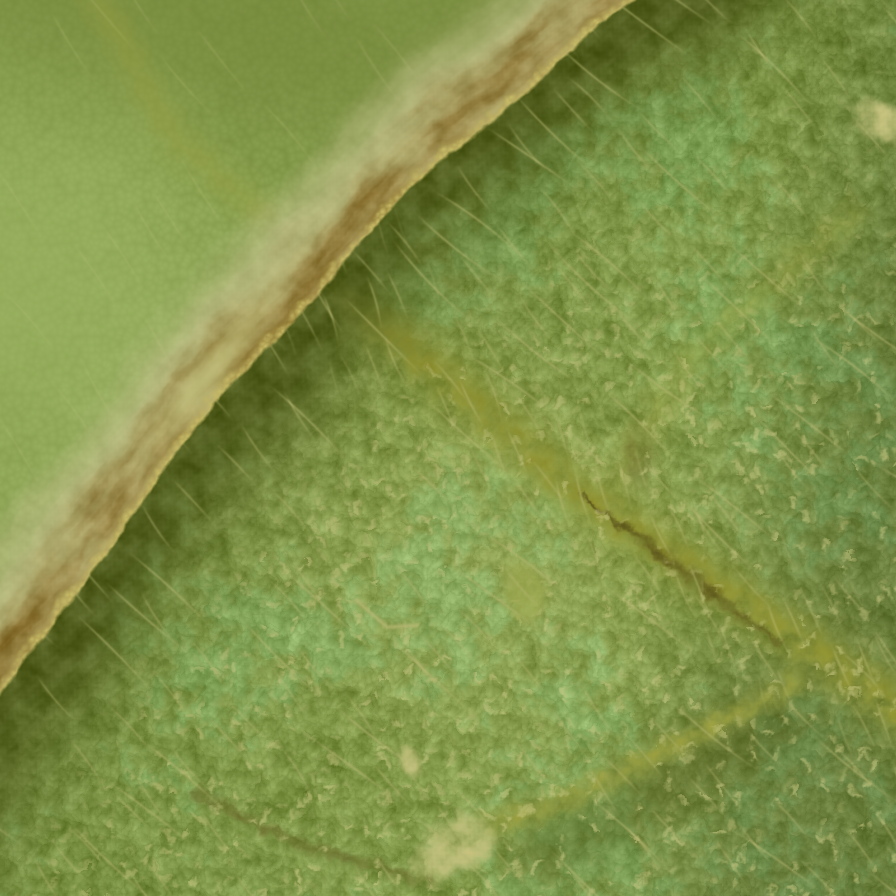
This texture is drawn by a Shadertoy shader. Its source:

```glsl
// Draws a hairy veined leaf, shaded by the pale curled rim of another leaf.
#define LEAF vec3(0.50, 0.595, 0.285)
#define UPPER vec3(0.53, 0.625, 0.31)
#define SHADOW vec3(0.30, 0.345, 0.10)
#define VEIN vec3(0.56, 0.58, 0.21)
#define CREASE vec3(0.37, 0.35, 0.11)
#define BROWN vec3(0.57, 0.48, 0.23)
#define PALE vec3(0.78, 0.78, 0.51)
#define RIM_WIDTH 0.085
#define SHADOW_REACH 0.088
#define SPECK_SCALE 70.0
#define HAIR_WIDTH 0.0016
#define MOTTLE 0.17

vec2 hash2(vec2 p) {
  vec3 q = fract(p.xyx * vec3(0.1031, 0.1030, 0.0973));
  q += dot(q, q.yzx + 33.33);
  return fract((q.xx + q.yz) * q.zy);
}

mat2 turn(float a) { return mat2(cos(a), -sin(a), sin(a), cos(a)); }

// Cellular noise: nearest distance and that cell's random value.
vec2 cells(vec2 p) {
  vec2 base = floor(p), best = vec2(9, 0);
  for (int k = 0; k < 9; k++) {
    vec2 id = base + vec2(k % 3 - 1, k / 3 - 1);
    float d = length(id + hash2(id) - p);
    if (d < best.x) best = vec2(d, hash2(id + 71.0).x);
  }
  return best;
}

// Layered, warped sines.
float waves(vec2 p) {
  float sum = 0.0, amp = 0.5;
  for (int i = 0; i < 5; i++) {
    p = turn(1.1) * p * 1.75 + 2.3;
    sum += amp * sin(p.x + 1.4 * sin(p.y));
    amp *= 0.62;
  }
  return sum;
}

float segment(vec2 p, vec2 a, vec2 b) {
  vec2 v = b - a;
  return length(p - a - v * clamp(dot(p - a, v) / dot(v, v), 0.0, 1.0));
}

float bent(vec2 p, vec2 a, vec2 b, vec2 c) {
  return min(segment(p, a, b), segment(p, b, c));
}

float glow(float d, float width) { return exp(-d * d / (width * width)); }

float spot(vec2 p, vec2 centre, vec2 size, float angle) {
  float d = length(turn(angle) * (p - centre) / size);
  return smoothstep(1.25, 0.5, d + 0.25 * waves(p * 40.0));
}

// One bent hair in each chosen cell of a rotated grid.
float hairs(vec2 p, float angle, vec2 grid, float share) {
  vec2 q = turn(angle) * p * grid;
  q.y += 0.37 * sin(floor(q.x) * 5.1);
  vec2 f = fract(q) - 0.5, h = hash2(floor(q) + 19.0), k = hash2(floor(q) + 47.0) - 0.5;
  float y = f.y - (h.x - 0.5) * 0.4 - f.x * (k.x * 0.7 + f.x * k.y);
  float ends = smoothstep(-0.5, -0.2, f.x) * smoothstep(0.5, 0.0, f.x);
  return glow(y / grid.y, HAIR_WIDTH) * ends * step(h.y, share);
}

vec3 lowerLeaf(vec2 p, float d) {
  float broad = waves(p * 7.0), fine = waves(p * 52.0), rough = waves(p.yx * 85.0);
  vec2 w = p + 0.005 * vec2(fine, rough), grain = cells(w * 130.0);
  float tissue = cells(w * 38.0).y - 0.5;
  vec3 col = LEAF + MOTTLE * (0.25 * broad + 0.3 * fine + 0.25 * rough + 0.25 * tissue
    + 0.5 * (0.45 - grain.x) + 0.2 * (grain.y - 0.5));
  col.rb += vec2(-0.05, 0.01) * smoothstep(0.0, 0.8, broad + 0.5 * fine);
  col += vec3(0.07, 0.05, 0.05) * glow(length(p - vec2(0.54, 0.38)), 0.27);
  col *= 1.0 - 0.16 * smoothstep(0.6, 0.9, p.x - 0.25 * p.y);

  // Veins: soft yellow bands with broken dark creases.
  vec2 fork = vec2(0.651, 0.447), joint = vec2(0.885, 0.236);
  float mid = bent(w, vec2(0.37, 0.685), fork, vec2(1.02, 0.20));
  float side = bent(w, joint, vec2(0.635, 0.107), vec2(0.55, 0.08));
  float branch = bent(w, vec2(0.69, 0.47), vec2(0.77, 0.60), vec2(0.95, 0.76));
  float trail = bent(w, vec2(0.22, 0.115), vec2(0.33, 0.06), vec2(0.48, 0.015));
  float under = segment(p, joint - vec2(0.03, 0.045), vec2(0.61, 0.05));
  float worn = 0.7 + 0.35 * fine;
  col = mix(col, SHADOW, 0.4 * glow(under, 0.045));
  col = mix(col, VEIN + 0.1 * rough * MOTTLE, worn * glow(mid, 0.022) + 0.2 * glow(mid, 0.05));
  col = mix(col, VEIN + 0.04, worn * (glow(side, 0.013) + 0.5 * glow(branch, 0.019)));
  float taper = 0.002 + 0.007 * glow(p.x - 0.77, 0.07);
  col = mix(col, CREASE, worn * glow(segment(w, fork, vec2(0.87, 0.28)), taper));
  col = mix(col, CREASE, 0.6 * worn * (glow(trail, 0.007) + glow(length((w - vec2(0.715, 0.49)) / vec2(1, 2)), 0.015)));

  // Pale flecks and blisters.
  vec2 speck = cells(turn(0.6) * (p + 0.007 * vec2(fine, rough)) * SPECK_SCALE);
  float dense = smoothstep(0.05, 0.2, -d) * (0.4 + 0.6 * smoothstep(0.85, 0.5, p.y));
  col = mix(col, PALE, 0.6 * dense * smoothstep(0.5, 0.05, speck.x) * smoothstep(0.45, 1.0, speck.y));
  col = mix(col, vec3(0.62, 0.66, 0.31), 0.7 * spot(p, vec2(0.587, 0.342), vec2(0.024, 0.042), 0.1));
  float scraps = spot(p, vec2(0.507, 0.054), vec2(0.053, 0.029), 0.5);
  scraps += spot(p, vec2(0.46, 0.15), vec2(0.012, 0.021), 0.3);
  scraps += spot(p, vec2(0.985, 0.865), vec2(0.042, 0.022), -0.6);
  col = mix(col, PALE - 0.03, (worn + 0.1) * scraps);

  // Shade below the rim, then hairs and a curled strand.
  float shade = glow(d, SHADOW_REACH) * (0.85 + 0.15 * waves(p * 9.0)) + 0.15 * exp(d * 6.0);
  col = mix(col, SHADOW + 0.06 * fine, clamp(shade, 0.0, 0.92));
  float strands = hairs(p, -0.7, vec2(7, 24), 0.4) + 0.8 * hairs(p + 0.37, -0.9, vec2(13, 35), 0.35);
  strands += hairs(p, -1.2, vec2(14, 40), 0.7) * glow(mid, 0.08);
  strands += 1.6 * glow(bent(p, vec2(0.398, 0.33), vec2(0.432, 0.3), vec2(0.465, 0.302)), 0.0025);
  return mix(col, PALE - 0.06, min(0.42 * strands, 0.85));
}

vec3 upperLeaf(vec2 p, float d, float along) {
  vec2 grain = cells(p * 125.0);
  float fine = waves(p * 60.0);
  vec3 col = UPPER + 0.03 * waves(p * 6.0) + 0.08 * (0.45 - grain.x) + 0.02 * fine;
  col = mix(col, vec3(0.60, 0.695, 0.375), 0.75 * glow(length(p - vec2(0.0, 0.68)), 0.3));
  col = mix(col, vec3(0.46, 0.53, 0.23), 0.7 * smoothstep(0.8, 1.06, p.y + 0.3 * p.x));
  float vein = bent(p, vec2(0.11, 1), vec2(0.195, 0.845), vec2(0.29, 0.765));
  col = mix(col, VEIN + 0.04, 0.4 * glow(vein + 0.006 * fine, 0.018));
  col = mix(col, PALE, 0.15 * hairs(p, -0.95, vec2(9, 26), 0.4));

  // Curled rim: pale bloom, brown roll, sheen and beaded lip.
  float streak = waves(vec2(along * 13.0, d * 42.0)), t = d / RIM_WIDTH + 0.1 * streak;
  col = mix(col, vec3(0.74, 0.74, 0.52) + 0.03 * fine, 0.9 * smoothstep(1.5, 0.6, t));
  col = mix(col, BROWN + 0.06 * streak + 0.05 * fine, (0.8 - 0.3 * streak) * smoothstep(0.9, 0.2, t));
  vec2 sheen = turn(0.88) * (p - vec2(0.235, 0.585)) / vec2(5, 1);
  col = mix(col, PALE, 0.7 * glow(length(sheen), 0.019));
  return mix(col, vec3(0.78, 0.73, 0.40), (1.0 - 0.7 * grain.x) * smoothstep(0.013, 0.002, d + 0.004 * fine));
}

void mainImage(out vec4 fragColor, in vec2 fragCoord) {
  vec2 p = fragCoord / iResolution.xy;
  float slope = 1.486 - 1.102 * p.x, along = dot(p, vec2(0.64, 0.77));
  float rim = 0.219 + p.x * (1.486 - 0.551 * p.x) + 0.006 * sin(p.x * 27.0 - 4.5);
  float d = (p.y - rim) / sqrt(1.0 + slope * slope) + 0.002 * waves(p * 50.0);
  float edge = 0.0015 + 0.7 / iResolution.y;
  vec3 col = mix(lowerLeaf(p, min(d, 0.0)), upperLeaf(p, max(d, 0.0), along), smoothstep(-edge, edge, d));
  fragColor = vec4(clamp(col, 0.0, 1.0), 1.0);
}
```
